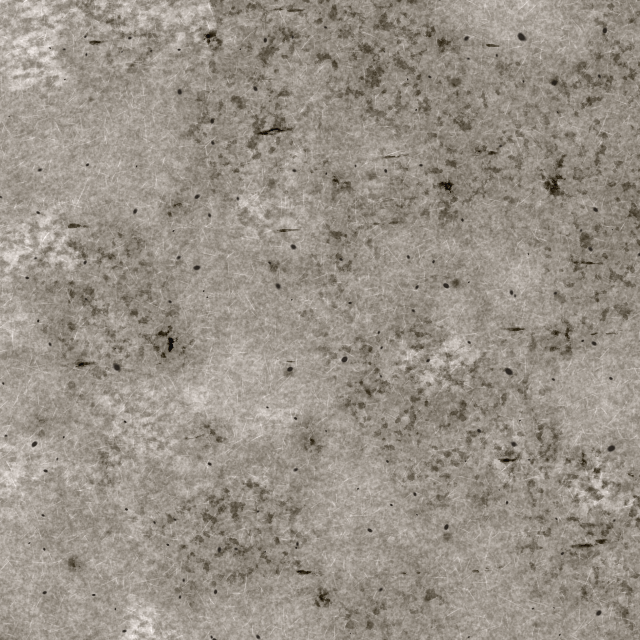
A Shadertoy shader for this texture:

```glsl
// Worn grey-beige paper with mottling, pale fibres, soft stains and dark specks.

float hash(vec2 p) {
    return fract(sin(dot(p, vec2(12.9898, 78.233))) * 43758.5453);
}

mat2 turn(float a) {
    float c = cos(a), s = sin(a);
    return mat2(c, -s, s, c);
}

float noise(vec2 p) {
    vec2 i = floor(p), f = fract(p);
    f = f * f * (3.0 - 2.0 * f);
    return mix(mix(hash(i), hash(i + vec2(1, 0)), f.x),
               mix(hash(i + vec2(0, 1)), hash(i + vec2(1, 1)), f.x), f.y);
}

float fbm(vec2 p) {
    float sum = 0.0, amp = 0.516;
    for (int i = 0; i < 5; i++) {
        sum += amp * noise(p);
        p = turn(0.6) * p * 2.03 + 17.3;
        amp *= 0.5;
    }
    return sum;
}

// Scattered ellipses: 0 at a centre, 1 at its rim, large where there is none.
float blot(vec2 p, float cells, float chance, vec2 size, float tilt, float seed) {
    vec2 g = p * cells, id = floor(g) + seed;
    if (hash(id + 3.7) > chance) return 9.0;
    vec2 centre = 0.3 + 0.4 * vec2(hash(id + 11.1), hash(id + 23.9));
    vec2 q = turn(tilt * (hash(id + 31.3) - 0.5)) * (fract(g) - centre) / cells;
    return length(q / (size * (0.45 + 0.55 * hash(id + 47.7))));
}

// Thin, slightly bent hairs, mostly leaning up to the right.
float fibres(vec2 p, float pixel) {
    float sum = 0.0;
    for (int i = 0; i < 16; i++) {
        float k = float(i), cells = 8.0 + 1.9 * k;
        vec2 g = p * cells + k * vec2(5.37, 9.71), id = floor(g) + 40.0 * k;
        vec2 f = fract(g) - 0.5 - 0.3 * (vec2(hash(id), hash(id + 7.1)) - 0.5);
        f = turn(0.9 + 2.8 * (hash(id + 13.3) - 0.5)) * f;
        f.y += 0.9 * (hash(id + 19.9) - 0.5) * f.x * f.x;
        float width = max(0.0013, pixel) * cells;
        float strength = hash(id + 29.3);
        sum += strength * strength * (1.0 - smoothstep(0.0, width, abs(f.y)))
             * (1.0 - smoothstep(0.08, 0.32, abs(f.x)));
    }
    return min(sum, 1.5);
}

void mainImage(out vec4 fragColor, in vec2 fragCoord) {
    vec2 p = fragCoord / iResolution.y;
    float pixel = 1.0 / iResolution.y;

    // Cloudy mottling and fine, slightly horizontal grain
    float broad = fbm(p * 5.0 + 3.1);
    float fine = fbm(turn(0.1) * p * vec2(85.0, 125.0));
    float tone = 0.21 * (broad - 0.5) + 0.13 * (fbm(p * 22.0 + 8.4) - 0.5);
    tone += 0.17 * (fine - 0.5);
    tone += 0.13 * (noise(turn(0.5) * p * 270.0) - 0.5);
    tone += 0.10 * (noise(turn(1.1) * p * 490.0) - 0.5);

    // Scuffed pale patches and hairs
    float scuff = smoothstep(0.53, 0.75, fbm(p * 5.5 + 41.7));
    tone += 0.17 * scuff * smoothstep(0.3, 0.65, fine);
    tone += 0.11 * fibres(p, pixel);

    // Dark grit gathers where the paper is already dull
    float grit = smoothstep(0.54, 0.74, fbm(p * 90.0 + 61.0));
    tone -= 0.20 * grit * smoothstep(0.56, 0.34, broad);

    // Soft stains with ragged, darker hearts
    float ragged = 1.3 * (fbm(p * 48.0 + 5.2) - 0.5);
    float d = blot(p, 5.0, 0.65, vec2(0.055, 0.042), 2.0, 2.0);
    float stain = 1.0 - smoothstep(0.0, 1.0, d + 0.5 * ragged);
    tone -= stain * (0.10 + 0.30 * grit);
    d = blot(p + 0.07, 7.0, 0.28, vec2(0.016, 0.013), 3.0, 19.0);
    tone -= 0.22 * (1.0 - smoothstep(0.1, 1.0, d + ragged));

    // Broken, nearly level cracks
    d = blot(p + 0.13, 6.0, 0.4, vec2(0.045, 0.006), 0.5, 31.0);
    float crack = 1.0 - smoothstep(0.2, 1.0, d + ragged);
    tone -= 0.40 * crack * smoothstep(0.42, 0.62, fbm(p * vec2(70.0, 150.0)));

    vec3 paper = vec3(0.613, 0.583, 0.545) + tone * vec3(1.0, 1.01, 1.08);

    // Small, crisp ink-dark specks in three sizes
    float speck = 0.0;
    for (int i = 0; i < 3; i++) {
        float k = float(i), radius = 0.0068 / (1.0 + 0.8 * k);
        d = blot(p + 0.031 * k, 8.0 + 7.0 * k, 0.34 - 0.09 * k,
                 radius * vec2(1.0, 0.7), 6.0, 53.0 + 17.0 * k);
        float soft = 0.25 + pixel / radius;
        speck = max(speck, 1.0 - smoothstep(1.0 - soft, 1.0 + soft, d + 1.2 * ragged));
    }
    paper = mix(paper, vec3(0.12, 0.10, 0.08), 0.88 * speck);

    fragColor = vec4(clamp(paper, 0.05, 1.0), 1.0);
}
```
